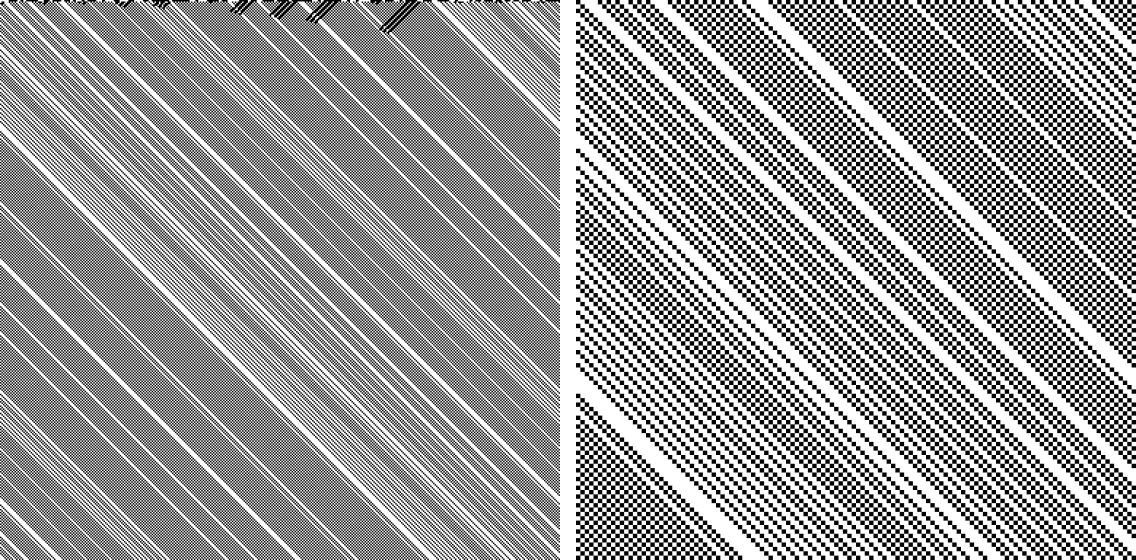
Left: the whole. Right: its middle third, enlarged.
Give the GLSL for this pattern, as a Shadertoy shader.

```glsl
// Black and white traffic automaton: checkered flow drifting down-right, split by white gaps.
#define CELLS 384.0        // cells across and down
#define BOLD_WIDTH 5.0     // widest gaps, in cells
#define THIN_WIDTH 2.0     // single gaps, in cells
#define DENSE_RATE 0.52    // chance of an extra gap in the busiest band
#define MEDIUM_RATE 0.38
#define LIGHT_RATE 0.24
#define JAM_SPACING 28.5   // distance between short jams along the top
#define JAM_GROWTH 0.2     // how fast jams deepen toward the right
#define START_FILL 0.6     // share of black in the first row
#define SEED 71u
#define INK vec3(0.0)
#define PAPER vec3(1.0)

float hash(float n) {
    uint v = uint(n) * 747796405u + SEED * 2891336453u;
    v = ((v >> ((v >> 28u) + 4u)) ^ v) * 277803737u;
    v = (v >> 22u) ^ v;
    return float(v & 65535u) / 65536.0;
}

float span(float n, float first, float last) {
    return step(first, n) * step(n, last);
}

float lane(float n, float centre, float width) {
    return step(abs(n - centre), 0.5 * width);
}

// Chance that a cell of the flow is left empty after an empty one
float gapRate(float n) {
    float rate = LIGHT_RATE * (span(n, 0.0, 37.0) + span(n, 356.0, CELLS));
    rate += MEDIUM_RATE * span(n, 96.0, 127.0);
    rate += DENSE_RATE * span(n, 301.0, 355.0);
    rate += 0.12 * span(n, 45.0, 95.0);
    return rate;
}

// Gaps that are always open
float openGap(float n) {
    float gap = lane(n, 41.0, BOLD_WIDTH) + lane(n, 205.0, BOLD_WIDTH)
              + lane(n, 298.0, BOLD_WIDTH);
    gap += span(n, 48.0, 95.0) * lane(mod(n - 44.0, 17.0), 15.5, THIN_WIDTH);
    gap += span(n, 150.0, 182.0) * lane(mod(n - 146.0, 20.0), 10.5, THIN_WIDTH);
    gap += lane(n, 239.5, THIN_WIDTH) + lane(n, 245.5, THIN_WIDTH);
    gap += lane(n, 290.5, THIN_WIDTH) + lane(n, CELLS - 1.0, 1.0);
    return gap;
}

// Walks along the flow; returns emptiness of three consecutive cells from first
vec3 flowCells(float first) {
    vec3 recent = vec3(1.0);
    int last = int(first) + 2;
    for (int i = 0; i <= last; i++) {
        float n = mod(float(i), CELLS);
        float extra = max(openGap(n), step(hash(n) + 0.0001, gapRate(n)));
        float empty = recent.z < 0.5 ? 1.0 : min(extra, 1.0);
        recent = vec3(recent.yz, empty);
    }
    return recent;
}

// Adds the random first row and the jams that dissolve below it
float cellTone(vec2 cell, float empty) {
    if (cell.y < 0.5) {
        return step(START_FILL, hash(floor(mod(cell.x, CELLS) * 0.5) + 1000.0));
    }
    float track = mod(cell.x + cell.y, CELLS);
    float id = floor(track / JAM_SPACING + 0.5);
    float offset = floor(track - id * JAM_SPACING + 6.0);
    float depth = id < 10.5 && mod(id, 4.0) != 1.0 ? JAM_GROWTH * id * id : 0.0;
    bool jammed = offset >= 0.0 && offset < 10.0 && mod(offset, 4.0) < 2.0;
    return jammed && cell.y < depth + 0.25 * offset ? 0.0 : empty;
}

void mainImage(out vec4 fragColor, in vec2 fragCoord) {
    // Column and row of the cells, rows counted from the top
    float footprint = CELLS / iResolution.y;
    vec2 position = vec2(fragCoord.x, iResolution.y - fragCoord.y) * footprint;
    vec2 cell = floor(position - 0.5 * footprint);
    vec2 blend = clamp((position + 0.5 * footprint - cell - 1.0) / footprint, 0.0, 1.0);

    // Box filter over the four cells under the pixel
    vec3 flow = flowCells(mod(cell.x - cell.y - 1.0, CELLS));
    float upper = mix(cellTone(cell, flow.y),
                      cellTone(cell + vec2(1.0, 0.0), flow.z), blend.x);
    float lower = mix(cellTone(cell + vec2(0.0, 1.0), flow.x),
                      cellTone(cell + vec2(1.0, 1.0), flow.y), blend.x);
    fragColor = vec4(mix(INK, PAPER, mix(upper, lower, blend.y)), 1.0);
}
```
